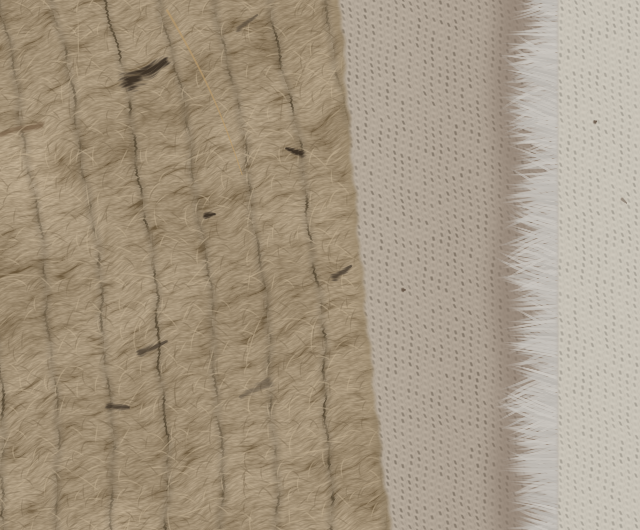
A WebGL 1 fragment shader for this texture:

```glsl
precision highp float;
// Stitched jute matting on the left, woven cotton with a frayed pale edge on the right.
uniform vec2 u_resolution;

vec2 hash2(vec2 p) {
  return fract(sin(vec2(dot(p, vec2(127.1, 311.7)), dot(p, vec2(269.5, 183.3)))) * 4375.85);
}

// Cellular noise: distance to the nearest scattered point
float cells(vec2 p) {
  vec2 base = floor(p), f = fract(p);
  float nearest = 2.0;
  for (int j = -1; j <= 1; j++)
    for (int i = -1; i <= 1; i++) {
      vec2 g = vec2(float(i), float(j));
      vec2 r = g + hash2(base + g) - f;
      nearest = min(nearest, dot(r, r));
    }
  return sqrt(nearest);
}

// Tapered streak from a to b; rag roughens its outline
float streak(vec2 p, vec2 a, vec2 b, float width, float rag) {
  vec2 d = b - a;
  float h = clamp(dot(p - a, d) / dot(d, d), 0.0, 1.0);
  float w = width * mix(1.0, 0.45, h);
  return 1.0 - smoothstep(0.2 * w, 1.2 * w, length(p - a - d * h) + rag * w);
}

// One bent fibre per grid cell, mostly along the lay of the strands
float hairs(vec2 p, float scale, float seed) {
  vec2 g = p * scale + seed * 3.17;
  vec2 rnd = hash2(floor(g) + seed);
  vec2 q = fract(g) - 0.5;
  float a = 0.45 + (rnd.x - 0.5) * 2.6;
  q = mat2(cos(a), -sin(a), sin(a), cos(a)) * q;
  q.y += (rnd.y - 0.5) * (q.x * q.x * 1.8 - 0.1);
  float line = 1.0 - smoothstep(0.0002, 0.0023, abs(q.y) / scale);
  return line * (1.0 - smoothstep(0.1, 0.46, abs(q.x))) * step(0.5, rnd.y);
}

// Plain weave: rounded threads with fine slanted dashes in staggered columns
float weave(vec2 p) {
  vec2 g = p / vec2(0.0142, 0.0122);
  g.x += 0.12 * sin(p.y * 31.0) + 0.1 * sin(p.y * 83.0 + p.x * 40.0);
  g.y += 0.5 * mod(floor(g.x), 2.0) + 0.15 * sin(p.x * 57.0 + p.y * 13.0);
  vec2 f = fract(g) - 0.5;
  float dash = 1.0 - smoothstep(0.03, 0.26, abs(f.x + 0.3 * f.y));
  dash *= 1.0 - smoothstep(0.16, 0.48, abs(f.y));
  float thread = 0.012 * cos(6.2832 * f.y) - 0.012 * cos(6.2832 * f.x);
  return 0.012 - thread - dash * (0.03 + 0.15 * hash2(floor(g)).x);
}

vec3 jute(vec2 p) {
  // Rows of stitching lean left towards the top
  float s = (p.x + 0.115 * p.y * p.y - 0.008) / 0.1025;
  s += 0.04 * sin(p.y * 19.0 + p.x * 6.0) + 0.02 * sin(p.y * 67.0);
  float row = floor(s + 0.5), across = s - row;

  // Slanted bundles, then the fibres inside them
  vec2 q = vec2(p.x, p.y - 0.42 * p.x + 0.008 * sin(p.x * 23.0 + p.y * 9.0));
  q.y += 0.003 * sin(p.x * 71.0 + p.y * 37.0);
  float bundle = cells(q * vec2(11.0, 36.0) + floor(s) * 3.7);
  float fibre = cells(q * vec2(34.0, 160.0));
  float fine = cells((q + vec2(0.0, 0.25 * p.x)) * vec2(85.0, 300.0));
  float tone = -0.13 * smoothstep(0.3, 0.95, bundle) - 0.15 * (fibre - 0.5) - 0.12 * (fine - 0.5);
  tone -= 0.12 * smoothstep(0.58, 0.9, fibre) * smoothstep(0.35, 0.7, bundle);
  tone += 0.03 * sin(p.x * 13.0 + 2.0 * sin(p.y * 11.0)) + 0.02 * sin(p.y * 29.0 - p.x * 17.0);
  vec3 col = vec3(0.626, 0.556, 0.453) + tone * vec3(0.62, 0.64, 0.66);

  // Sunken stitch lines: thin, uneven and broken along their length
  float broken = smoothstep(0.25, 0.7, cells(vec2(row * 5.3, p.y * 21.0)));
  float strength = mix(0.25, 0.6, hash2(vec2(row, 4.0)).x);
  if (mod(row, 3.0) < 0.5) strength = 0.8;
  float jag = abs(across + 0.05 * (fibre - 0.5));
  col *= 1.0 - 0.09 * (1.0 - smoothstep(0.0, 0.15, abs(across)));
  col = mix(col, vec3(0.31, 0.26, 0.18), strength * broken * (1.0 - smoothstep(0.003, 0.036, jag)));

  // Pale tufts, a brown fold and loose fibres
  col += 0.07 * exp(-180.0 * dot(p - vec2(0.07, 0.67), p - vec2(0.07, 0.67)));
  col += 0.08 * exp(-500.0 * dot(p - vec2(0.23, 0.02), p - vec2(0.23, 0.02)));
  float rag = 0.9 * (fibre - 0.3);
  col = mix(col, vec3(0.40, 0.30, 0.20), 0.6 * streak(p, vec2(0.075, 0.765), vec2(-0.02, 0.742), 0.011, rag));
  for (int i = 0; i < 5; i++) {
    float k = float(i);
    col = mix(col, vec3(0.76, 0.69, 0.58), 0.45 * hairs(p, 9.0 + 4.0 * k, k + 1.0));
    col = mix(col, vec3(0.42, 0.35, 0.25), 0.28 * hairs(p, 15.0 + 4.0 * k, k + 9.0));
  }
  float bow = 0.012 * sin((p.y - 0.67) * 10.0);
  col = mix(col, vec3(0.72, 0.60, 0.42), 0.7 * streak(p - vec2(bow, 0.0), vec2(0.315, 0.98), vec2(0.457, 0.67), 0.003, 0.0));

  // Dark bark flecks
  float bark = streak(p, vec2(0.246, 0.847), vec2(0.312, 0.884), 0.022, rag);
  bark = max(bark, streak(p, vec2(0.568, 0.709), vec2(0.54, 0.72), 0.009, rag));
  bark = max(bark, streak(p, vec2(0.388, 0.594), vec2(0.405, 0.596), 0.008, rag));
  bark = max(bark, 0.75 * streak(p, vec2(0.632, 0.477), vec2(0.662, 0.497), 0.009, rag));
  bark = max(bark, 0.7 * streak(p, vec2(0.265, 0.335), vec2(0.315, 0.355), 0.009, rag));
  bark = max(bark, 0.8 * streak(p, vec2(0.206, 0.232), vec2(0.243, 0.231), 0.009, rag));
  bark = max(bark, 0.4 * streak(p, vec2(0.505, 0.278), vec2(0.455, 0.252), 0.012, rag));
  bark = max(bark, 0.5 * streak(p, vec2(0.45, 0.945), vec2(0.485, 0.972), 0.007, rag));
  return mix(col, vec3(0.20, 0.16, 0.12), 0.9 * bark);
}

void main() {
  vec2 p = gl_FragCoord.xy / u_resolution.y;

  // Cotton ground, shaded beneath the fringe and paler past the hem
  vec3 col = mix(vec3(0.695, 0.652, 0.597), vec3(0.672, 0.625, 0.57), smoothstep(0.7, 0.92, p.x));
  float shade = smoothstep(0.9, 0.965, p.x + 0.006 * sin(p.y * 17.0));
  col = mix(col, vec3(0.575, 0.515, 0.46), 0.8 * shade);
  float hem = smoothstep(1.045, 1.056, p.x);
  col = mix(col, vec3(0.778, 0.757, 0.714), hem);
  col += weave(p) * mix(1.0 - 0.5 * shade, 0.75, hem);

  // Frayed threads of uneven length and slope
  for (int i = 0; i < 6; i++) {
    float k = float(i);
    float bend = (1.05 - p.x) * (0.4 * sin(k * 2.4) + 0.2 * sin(p.y * 23.0 + k));
    float y = (p.y + bend) * (100.0 + 14.0 * k) + k * 0.37;
    vec2 rnd = hash2(vec2(floor(y), k + 20.0));
    float tip = 0.938 + 0.085 * rnd.x + 0.009 * sin(p.y * 21.0) + 0.007 * sin(p.y * 47.0);
    float grow = smoothstep(tip, tip + 0.05, p.x);
    float thread = 1.0 - smoothstep(0.06 + 0.16 * grow, 0.3 + 0.2 * grow, abs(fract(y) - 0.5));
    vec3 tint = vec3(0.76, 0.745, 0.722) + 0.08 * (rnd.y - 0.5);
    col = mix(col, tint, 0.75 * thread * grow * (1.0 - hem));
  }

  // Seed specks in the cotton
  float speck = streak(p, vec2(0.761, 0.453), vec2(0.764, 0.453), 0.005, 0.0);
  speck = max(speck, streak(p, vec2(1.123, 0.77), vec2(1.125, 0.771), 0.005, 0.0));
  speck = max(speck, 0.6 * streak(p, vec2(1.174, 0.624), vec2(1.182, 0.617), 0.004, 0.0));
  col = mix(col, vec3(0.35, 0.28, 0.22), 0.8 * speck);

  // Fuzzy, hazy border of the matting
  float border = 0.738 - 0.125 * p.y + 0.03 * p.y * p.y;
  border += 0.002 * sin(p.y * 43.0) + 0.0015 * sin(p.y * 131.0);
  float inside = border - p.x;
  vec3 mat = mix(jute(p), vec3(0.60, 0.53, 0.42), 0.55 * (1.0 - smoothstep(0.0, 0.024, inside)));
  col = mix(col, mat, smoothstep(-0.005, 0.007, inside));
  gl_FragColor = vec4(col, 1.0);
}
```
